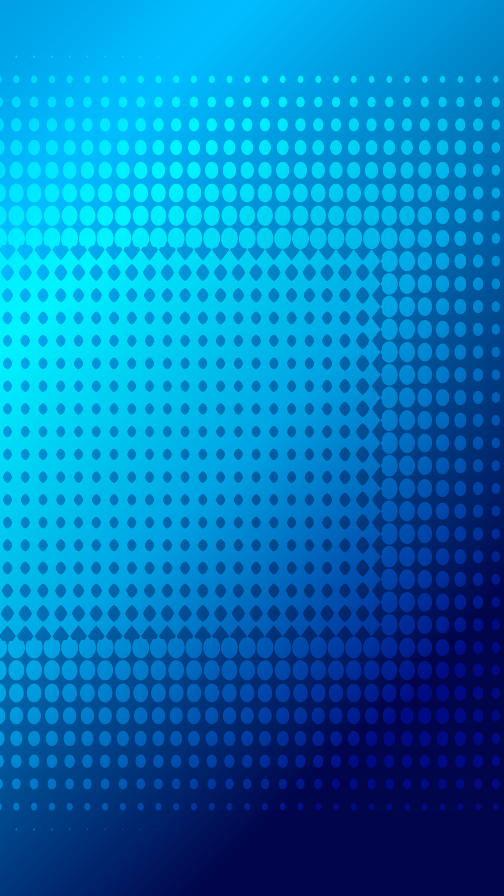
Give the GLSL for this background, as a Shadertoy shader.

```glsl
// Halftone panel of cyan dots fading over a diagonal cyan to navy gradient.

const vec2 CELLS = vec2(28.38, 39.42);       // grid cells across the canvas
const vec2 GRID_OFFSET = vec2(0.92, 3.49);   // first dot, from the top left
const float PANEL_MID_ROW = 16.0;
const float PANEL_HALF_ROWS = 17.0;
const float PANEL_RIGHT = 29.0;
const float TILT = 0.01;                     // dots shrink slightly to the right
const float MERGE_DEPTH = 8.5;               // depth where dots join into a fill
const float AREA_PER_CELL = 0.028;           // growth of squared dot radius
const float HOLE_MIN = 0.25;
const float HOLE_GROWTH = 0.23;

const vec3 BACK_CORNER = vec3(0.00, 0.63, 0.90);
const vec3 BACK_LIGHT  = vec3(0.00, 0.74, 1.00);
const vec3 BACK_MID    = vec3(0.00, 0.40, 0.67);
const vec3 BACK_DARK   = vec3(0.00, 0.02, 0.30);
const vec3 DOT_CORNER  = vec3(0.00, 0.80, 1.00);
const vec3 DOT_LIGHT   = vec3(0.00, 0.95, 1.00);
const vec3 DOT_MID     = vec3(0.00, 0.64, 0.89);
const vec3 DOT_DARK    = vec3(0.00, 0.04, 0.51);

// Four colours blended in turn at the given stops.
vec3 ramp(vec3 a, vec3 b, vec3 c, vec3 d, vec3 stops, float t) {
    vec3 col = mix(a, b, smoothstep(0.0, stops.x, t));
    col = mix(col, c, clamp((t - stops.x) / (stops.y - stops.x), 0.0, 1.0));
    return mix(col, d, clamp((t - stops.y) / (stops.z - stops.y), 0.0, 1.0));
}

// Depth inside the panel, in cells; the left side stays open.
float panelDepth(vec2 g) {
    float rows = PANEL_HALF_ROWS - abs(g.y - PANEL_MID_ROW) + 0.1 - TILT * g.x;
    return min(rows, PANEL_RIGHT - g.x);
}

float dotCover(vec2 g, float soft) {
    vec2 center = floor(g + 0.5);
    float area = AREA_PER_CELL * panelDepth(center);
    if (area <= 0.0) return 0.0;
    float radius = sqrt(area);
    float fade = min(1.0, radius / soft);
    return fade * smoothstep(soft, -soft, length(g - center) - radius);
}

// Holes turn from diamonds to rounded lozenges deeper in the panel.
float holeCover(vec2 g, float soft) {
    vec2 center = floor(g) + 0.5;
    float edge = exp(-max(panelDepth(center) - MERGE_DEPTH, 0.0) / 1.6);
    float size = HOLE_MIN + HOLE_GROWTH * edge;
    float power = mix(1.6, 1.05, edge);
    vec2 q = pow(abs(g - center) + 1e-4, vec2(power));
    float dist = pow(q.x + q.y, 1.0 / power) - size;
    return smoothstep(soft, -soft, dist);
}

void mainImage(out vec4 fragColor, in vec2 fragCoord) {
    vec2 uv = fragCoord / iResolution.xy;
    vec2 p = vec2(uv.x, 1.0 - uv.y);
    vec2 g = p * CELLS - GRID_OFFSET;
    float soft = 0.6 * CELLS.y / iResolution.y;

    // Diagonal gradients for the background and the dots
    float t = dot(p, vec2(0.36, 0.64));
    vec3 back = ramp(BACK_CORNER, BACK_LIGHT, BACK_MID, BACK_DARK,
                     vec3(0.18, 0.50, 0.78), t);
    vec3 dots = ramp(DOT_CORNER, DOT_LIGHT, DOT_MID, DOT_DARK,
                     vec3(0.25, 0.50, 0.80), t);

    // Separate dots outside, a pierced fill inside
    float inside = smoothstep(-soft, soft, panelDepth(g) - MERGE_DEPTH + 0.1);
    float cover = mix(dotCover(g, soft), 1.0 - holeCover(g, soft), inside);

    fragColor = vec4(mix(back, dots, cover), 1.0);
}
```
